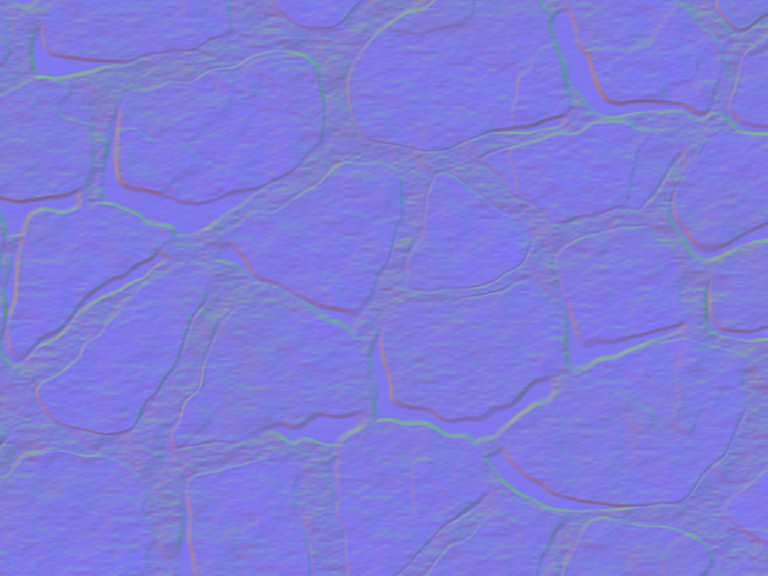
A WebGL 2 fragment shader for this texture map:

```glsl
#version 300 es
precision highp float;

uniform vec2 u_resolution;
out vec4 fragColor;

// Layout, in units of the canvas height
const vec2 STONES_PER_UNIT = vec2(3.2, 4.5);
const float COURSE_TILT = 0.10;
const float JITTER = 0.94;
const float CORNER_SHARPNESS = 24.0;
const float GAP = 0.075;
const float EDGE_SOFTNESS = 0.021;
const float RECESS_REACH = 0.06;

// Relief
const float MORTAR_LOW = 0.6;
const float MORTAR_HIGH = 1.0;
const float RECESS_HEIGHT = 0.25;
const float LEDGE_HEIGHT = 0.28;
const float STONE_GRAIN = 0.25;
const float MORTAR_GRAIN = 0.38;
const float LUMPS = 2.2;
const vec2 GRAIN_FREQUENCY = vec2(55.0, 105.0);
const float BUMP = 0.0028;
const float SAMPLE_STEP = 0.0026;

// Colour response
const float FLAT_BLUE = 0.915;
const float MIN_BLUE = 0.58;
const float ROUGHNESS_COST = 0.85;
const float MORTAR_DULLNESS = 0.045;
const float RECESS_GLOW = 0.02;
const float STAINING = 0.07;
const float NEUTRAL_BLUE = 0.80;
const float GREEN_DRIFT = 0.25;

vec2 hash2(vec2 p) {
    vec3 q = fract(p.xyx * vec3(0.1031, 0.1030, 0.0973));
    q += dot(q, q.yzx + 33.33);
    return fract((q.xx + q.yz) * q.zy);
}

float noise(vec2 p) {
    vec2 cell = floor(p);
    vec2 f = fract(p);
    f = f * f * (3.0 - 2.0 * f);
    float low = mix(hash2(cell).x, hash2(cell + vec2(1, 0)).x, f.x);
    float high = mix(hash2(cell + vec2(0, 1)).x, hash2(cell + vec2(1, 1)).x, f.x);
    return mix(low, high, f.y);
}

vec2 stoneCentre(vec2 cell) {
    return cell + 0.5 + JITTER * (hash2(cell + 41.0) - 0.5);
}

// Rounded distance from the nearest cell border
float borderDistance(vec2 p) {
    vec2 base = floor(p);
    vec2 nearest = vec2(0.0);
    vec2 nearestCell = base;
    float best = 100.0;
    for (int y = -1; y <= 1; y++)
    for (int x = -1; x <= 1; x++) {
        vec2 cell = base + vec2(x, y);
        vec2 r = stoneCentre(cell) - p;
        float d = dot(r, r);
        if (d < best) {
            best = d;
            nearest = r;
            nearestCell = cell;
        }
    }
    float sum = 0.0;
    for (int y = -2; y <= 2; y++)
    for (int x = -2; x <= 2; x++) {
        if (x == 0 && y == 0) continue;
        vec2 r = stoneCentre(nearestCell + vec2(x, y)) - p;
        float d = dot(0.5 * (nearest + r), normalize(r - nearest));
        sum += exp(-CORNER_SHARPNESS * d);
    }
    return -log(sum) / CORNER_SHARPNESS;
}

float stoneMask(vec2 p) {
    vec2 warp = vec2(noise(p * 6.0), noise(p * 6.0 + 19.0)) - 0.5;
    vec2 chips = vec2(noise(p * 27.0 + 7.0), noise(p * 27.0 + 31.0)) - 0.5;
    p += 0.05 * warp + 0.015 * chips;
    p.y -= COURSE_TILT * p.x;
    float gap = GAP * (0.3 + 1.4 * noise(p * 3.0 + 53.0));
    float d = borderDistance(p * STONES_PER_UNIT + 11.0) - gap;
    return smoothstep(-EDGE_SOFTNESS, EDGE_SOFTNESS, d);
}

// Returns height, stone mask and recess mask
vec3 relief(vec2 p) {
    float stone = stoneMask(p);
    float reach = RECESS_REACH * smoothstep(0.4, 0.8, noise(p * 3.2 + 71.0));
    float recess = (1.0 - stone) * stoneMask(p + reach * vec2(0.4, 1.0));

    float ledge = noise(p * vec2(4.0, 7.0) + 5.0) + 0.22 * noise(p * 26.0);
    ledge = smoothstep(-0.03, 0.03, ledge - 0.73);
    float grain = noise(p * GRAIN_FREQUENCY) + 0.5 * noise(p * GRAIN_FREQUENCY * 1.9 + 13.0);
    float lumps = noise(p * vec2(24.0, 32.0) + 3.0);

    float mortar = mix(MORTAR_LOW, MORTAR_HIGH, noise(p * 5.0 + 91.0));
    float height = mix(mortar, 1.0, stone) + LEDGE_HEIGHT * ledge * stone;
    float texture_ = mix(MORTAR_GRAIN, STONE_GRAIN, stone) * (1.0 - 0.8 * recess);
    height = mix(height, RECESS_HEIGHT, recess);
    height += texture_ * (grain - 0.75 + LUMPS * (lumps - 0.5));
    return vec3(height, stone, recess);
}

void main() {
    vec2 p = gl_FragCoord.xy / u_resolution.y;

    // Slope of the wall by finite differences
    vec3 here = relief(p);
    float right = relief(p + vec2(SAMPLE_STEP, 0.0)).x;
    float above = relief(p + vec2(0.0, SAMPLE_STEP)).x;
    vec2 slope = BUMP * (vec2(right, above) - here.x) / SAMPLE_STEP;
    float steepness = length(slope);
    vec2 tilt = slope / sqrt(1.0 + 6.0 * steepness * steepness);

    // Encode the slope as a softened normal
    float mortar = (1.0 - here.y) * (1.0 - here.z);
    float stain = noise(p * 7.0 + 23.0) + 0.6 * noise(p * vec2(30.0, 55.0) + 61.0) - 0.8;
    float blue = FLAT_BLUE - ROUGHNESS_COST * steepness - MORTAR_DULLNESS * mortar;
    blue += RECESS_GLOW * here.z - STAINING * stain * (1.0 - here.z);
    blue = max(blue, MIN_BLUE);
    float green = 0.5 - 0.5 * tilt.y + GREEN_DRIFT * (NEUTRAL_BLUE - blue);
    fragColor = vec4(0.497 + 0.5 * tilt.x, green, blue, 1.0);
}
```
